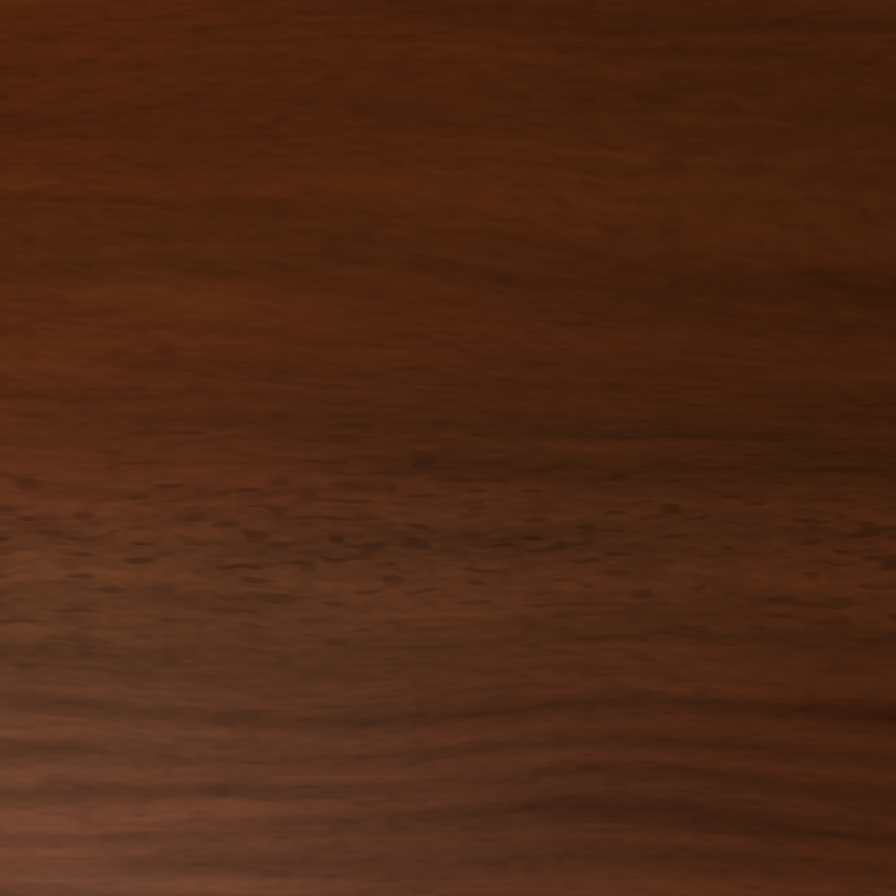
Reproduce this texture procedurally as a three.js fragment shader.

```glsl
#define WOOD_DARK vec3(0.262, 0.120, 0.043)
#define WOOD_RED vec3(0.312, 0.144, 0.054)
#define SHEEN vec3(0.082, 0.108, 0.120)
#define PORE_TINT vec3(0.75, 0.71, 0.70)
#define BAND_CONTRAST 0.13
#define STREAK_CONTRAST 0.10
#define FIBRE_CONTRAST 0.09
#define RING_CONTRAST 0.055
#define RING_FREQUENCY 140.0

varying vec2 vUv;

float hash(vec2 p) {
  vec3 q = fract(vec3(p.xyx) * 0.1031);
  q += dot(q, q.yzx + 33.33);
  return fract((q.x + q.y) * q.z);
}

// Smooth value noise from -1 to 1
float noise(vec2 p) {
  vec2 cell = floor(p);
  vec2 f = fract(p);
  f = f * f * (3.0 - 2.0 * f);
  float low = mix(hash(cell), hash(cell + vec2(1.0, 0.0)), f.x);
  float high = mix(hash(cell + vec2(0.0, 1.0)), hash(cell + 1.0), f.x);
  return 2.0 * mix(low, high, f.y) - 1.0;
}

float fbm(vec2 p) {
  float sum = 0.0;
  float weight = 0.55;
  for (int i = 0; i < 4; i++) {
    sum += weight * noise(p);
    p = p * vec2(1.7, 2.1) + vec2(17.3, 41.7);
    weight *= 0.55;
  }
  return sum;
}

float bump(float x, float centre, float width) {
  float d = (x - centre) / width;
  return exp(-d * d);
}

// Bend straight rows into gently sloping, wavy grain
vec2 grainSpace(vec2 uv) {
  float slope = 0.08 * uv.x * bump(uv.y, 0.64, 0.14);
  float hump = 0.022 * bump(uv.x, 0.68, 0.20) * bump(uv.y, 0.13, 0.14);
  float drift = 0.012 * noise(uv * vec2(2.5, 4.0) + 7.0);
  float wave = 0.0025 * noise(uv * vec2(13.0, 9.0) + 3.0);
  return vec2(uv.x, uv.y + slope - hump + drift + wave);
}

void main() {
  vec2 uv = vUv;
  vec2 grain = grainSpace(uv);

  // Zones of coarse, open grain and of interlocked, rippled fibre
  float coarse = bump(uv.y, 0.39, 0.085);
  float rippled = bump(uv.y, 0.79, 0.13) + 0.8 * coarse;
  vec2 fibreSpace = grain;
  fibreSpace.y += 0.0035 * rippled * noise(uv * vec2(48.0, 30.0));

  // Broad bands, long streaks and fine fibres
  float bands = fbm(vec2(grain.x * 1.1, grain.y * 15.0) + 5.0);
  float streaks = fbm(vec2(grain.x * 4.0, grain.y * 62.0) + 23.0);
  float fibres = 0.6 * noise(fibreSpace * vec2(38.0, 190.0))
               + 0.4 * noise(fibreSpace * vec2(85.0, 270.0) + 61.0);

  // Growth rings along the lower edge
  float ringZone = 1.0 - smoothstep(0.17, 0.27, uv.y);
  float rings = sin(grain.y * RING_FREQUENCY + 1.8 * noise(grain * vec2(2.0, 12.0)));

  // Dark seams running with the grain
  float seams = 0.15 * bump(grain.y, 0.485, 0.013) * smoothstep(0.2, 0.8, uv.x)
              + 0.11 * bump(grain.y, 0.205, 0.012)
              + 0.12 * bump(grain.y, 0.755, 0.016) * smoothstep(0.45, 0.8, uv.x);

  // Short pores
  float poreField = noise(fibreSpace * vec2(32.0, 150.0) + 91.0);
  float pores = smoothstep(0.30, 0.80, poreField) * (0.22 + 0.45 * coarse);

  // Red on the left, pale sheen from the lower left corner
  float redness = clamp(1.0 - 1.15 * uv.x + 0.3 * noise(grain * vec2(1.5, 9.0)), 0.0, 1.0);
  float sheen = exp(-dot(uv * uv, vec2(1.6, 5.0)));
  vec3 colour = mix(WOOD_DARK, WOOD_RED, redness) + SHEEN * sheen;
  colour += vec3(0.012, 0.016, 0.014) * coarse;

  // Olive and plum shifts between the bands
  float tint = noise(vec2(grain.x * 1.3, grain.y * 11.0) + 37.0);
  colour *= 1.0 + tint * vec3(-0.015, 0.035, 0.02);

  float light = 1.0 + BAND_CONTRAST * bands
              + STREAK_CONTRAST * streaks
              + FIBRE_CONTRAST * fibres * (0.75 + 0.6 * coarse)
              + RING_CONTRAST * rings * ringZone
              - seams;
  colour *= light;
  colour *= mix(vec3(1.0), PORE_TINT, pores);
  gl_FragColor = vec4(colour, 1.0);
}
```
